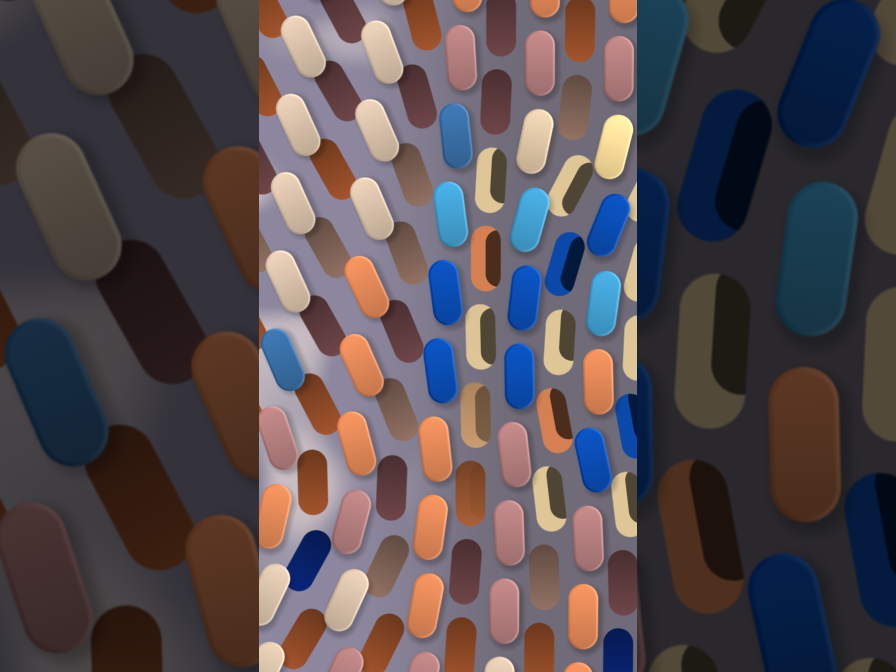
A WebGL 1 fragment shader for this pattern:

```glsl
precision highp float;
// Tilted glossy capsules over a shaded second layer, in a bright upright panel with a dim enlarged surround.
uniform vec2 u_resolution;

const float PANEL_HALF_WIDTH = 0.28125;   // lengths are in canvas heights
const float SURROUND_ZOOM = 2.37;
const float SURROUND_LIGHT = 0.37;
const vec2 FRONT_ORIGIN = vec2(-0.2153, 0.4306);
const vec2 BACK_OFFSET = vec2(0.052, -0.066);
const vec2 COLUMN_STEP = vec2(0.1174, -0.0082);
const vec2 ROW_STEP = vec2(-0.0076, -0.1165);
const float RADIUS = 0.0222;
const float HALF_SPINE = 0.0265;
const vec3 WALL_LEFT = vec3(0.55, 0.53, 0.62);
const vec3 WALL_RIGHT = vec3(0.44, 0.42, 0.47);
const vec3 GLOW = vec3(0.86, 0.81, 0.81);
const vec3 CREAM = vec3(0.84, 0.75, 0.66);
const vec3 YELLOW = vec3(0.97, 0.86, 0.60);
const vec3 ORANGE = vec3(0.88, 0.53, 0.34);
const vec3 PINK = vec3(0.70, 0.49, 0.49);
const vec3 SKY = vec3(0.26, 0.63, 0.82);
const vec3 STEEL = vec3(0.22, 0.43, 0.64);
const vec3 BLUE = vec3(0.04, 0.30, 0.70);
const vec3 NAVY = vec3(0.03, 0.13, 0.42);
const vec3 BROWN = vec3(0.56, 0.29, 0.15);
const vec3 TAUPE = vec3(0.50, 0.39, 0.34);
const vec3 PLUM = vec3(0.38, 0.24, 0.25);

float hash(vec2 p) {
  return fract(sin(dot(p, vec2(127.1, 311.7))) * 43758.5453);
}

float noise(vec2 p) {
  vec2 i = floor(p), f = fract(p);
  f = f * f * (3.0 - 2.0 * f);
  return mix(mix(hash(i), hash(i + vec2(1.0, 0.0)), f.x),
             mix(hash(i + vec2(0.0, 1.0)), hash(i + 1.0), f.x), f.y);
}

float bell(float x, float center, float width) {
  float t = (x - center) / width;
  return exp(-t * t);
}

float capsule(vec2 p) {
  p.y -= clamp(p.y, -HALF_SPINE, HALF_SPINE);
  return length(p) - RADIUS;
}

// Lean changes smoothly over the panel; positive leans the top left.
float tiltAt(vec2 c) {
  float left = 1.0 - smoothstep(-0.146, 0.08, c.x);
  float right = smoothstep(0.028, 0.167, c.x);
  float swing = mix(-0.44, 0.42, smoothstep(-0.351, -0.09, c.y));
  return left * swing + right * (0.2 * bell(c.y, -0.168, 0.087) - 0.42 * bell(c.y, 0.196, 0.13));
}

vec3 frontColor(vec2 cell, vec2 c) {
  float pick = hash(cell + 3.7);
  float coolShare = 0.85 * bell(c.y, mix(-0.09, 0.03, smoothstep(-0.2, 0.1, c.x)), 0.16);
  if (hash(cell + 17.3) < coolShare)
    return pick < 0.36 ? STEEL : (pick < 0.68 ? BLUE : SKY);
  float creamShare = mix(0.3, 0.82, smoothstep(-0.12, 0.08, c.y));
  creamShare *= 1.0 - step(0.3, c.y) * step(-0.05, c.x);
  if (hash(cell + 8.1) < creamShare) return mix(CREAM, YELLOW, smoothstep(0.1, 0.2, c.x));
  return pick < 0.6 ? ORANGE : PINK;
}

vec3 backColor(vec2 cell, float lit) {
  float pick = hash(cell + 41.9);
  vec3 shaded = pick < 0.46 ? BROWN : (pick < 0.73 ? TAUPE : (pick < 0.87 ? PLUM : NAVY));
  vec3 open = pick < 0.65 ? mix(CREAM, YELLOW, 0.6) : (pick < 0.83 ? ORANGE : BLUE);
  return mix(shaded, open, lit);
}

// One skewed lattice of capsules painted over the given colour.
vec3 paintLayer(vec3 color, vec2 p, bool front, float soft) {
  vec2 origin = FRONT_ORIGIN + (front ? vec2(0.0) : BACK_OFFSET);
  vec2 d = p - origin;
  float det = COLUMN_STEP.x * ROW_STEP.y - COLUMN_STEP.y * ROW_STEP.x;
  vec2 nearest = floor(vec2(d.x * ROW_STEP.y - d.y * ROW_STEP.x,
                            COLUMN_STEP.x * d.y - COLUMN_STEP.y * d.x) / det + 0.5);
  for (int j = -1; j <= 1; j++) {
    for (int i = -1; i <= 1; i++) {
      vec2 cell = nearest + vec2(float(i), float(j));
      vec2 c = origin + cell.x * COLUMN_STEP + cell.y * ROW_STEP;
      float tilt = tiltAt(c) * (front ? 1.0 : 1.2) + 0.06 * (hash(cell + 5.0) - 0.5);
      float cs = cos(tilt), sn = sin(tilt);
      vec2 q = mat2(cs, -sn, sn, cs) * (p - c);
      float dist = capsule(q);
      float cover = 1.0 - smoothstep(-soft, soft, dist);
      vec3 face;
      if (front) {
        float shadow = 1.0 - smoothstep(-0.004, 0.009, capsule(q - vec2(0.004, -0.005)));
        color *= 1.0 - 0.22 * shadow;
        face = frontColor(cell, c) * (1.0 + 2.5 * q.y);
        float rim = smoothstep(-0.0045, -0.001, dist);
        face += rim * (0.13 * smoothstep(-0.01, 0.02, q.x) - 0.08 * smoothstep(-0.01, 0.02, -q.x));
      } else {
        float lit = smoothstep(0.03, 0.05, c.x) * step(-0.28, c.y) * step(c.y, 0.31);
        face = backColor(cell, lit) * (0.95 - 4.0 * q.y * (1.0 - lit));
        float cut = capsule((q - vec2(0.019, 0.018 * hash(cell + 2.0))) * 1.15);
        face *= 1.0 - 0.65 * lit * (1.0 - smoothstep(-soft, soft, cut));
      }
      color = mix(color, face, cover);
    }
  }
  return color;
}

vec3 scene(vec2 p, float soft) {
  vec3 color = mix(WALL_LEFT, WALL_RIGHT, smoothstep(-0.16, 0.12, p.x));
  float patches = smoothstep(0.52, 0.85, noise(p * 9.0 + 4.0));
  color = mix(color, GLOW, 0.75 * patches * (1.0 - smoothstep(-0.2, 0.0, p.x)));
  color = paintLayer(color, p, false, soft);
  return paintLayer(color, p, true, soft);
}

void main() {
  vec2 p = (gl_FragCoord.xy - 0.5 * u_resolution) / u_resolution.y;
  float pixel = 1.0 / u_resolution.y;
  float surround = smoothstep(-0.5 * pixel, 0.5 * pixel, abs(p.x) - PANEL_HALF_WIDTH);
  vec3 panel = scene(p, 0.0004 + 0.7 * pixel);
  vec3 outside = scene(p / SURROUND_ZOOM, 0.0008 + 0.4 * pixel) * SURROUND_LIGHT;
  gl_FragColor = vec4(mix(panel, outside, surround), 1.0);
}
```
